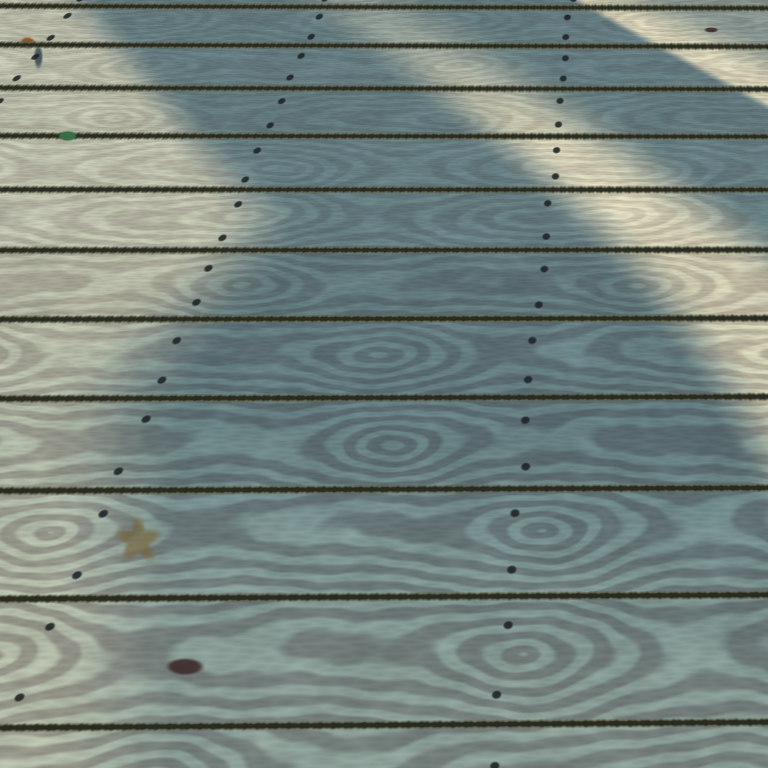
Give the GLSL for this texture, as a Shadertoy shader.

```glsl
const float HORIZON = 1.9695;        // height where the boards vanish
const float DEPTH_SCALE = 20.035;    // boards per unit of inverse distance
const float FIRST_JOINT = 10.47;     // depth of the nearest joint
const float VANISH_X = 0.846;
const float JOIST_SPACING = 6.62;
const float JOIST_OFFSET = 8.73;
const float RINGS_PER_BOARD = 8.5;
const float GAP_HALF_WIDTH = 0.0027;
const vec3 SUNLIT = vec3(0.83, 0.81, 0.71);
const vec3 SHADE_NEAR = vec3(0.55, 0.61, 0.59);
const vec3 SHADE_FAR = vec3(0.40, 0.49, 0.51);
const vec3 LATE_WOOD = vec3(0.84, 0.82, 0.83);
const vec3 EARLY_WOOD = vec3(1.04, 1.07, 1.05);
const vec3 GAP_COLOR = vec3(0.16, 0.17, 0.13);
const vec3 GAP_RIM = vec3(0.37, 0.38, 0.30);
const vec3 NAIL_COLOR = vec3(0.12, 0.14, 0.15);
const vec3 KNOT_COLOR = vec3(0.24, 0.17, 0.17);
const vec3 STAIN_COLOR = vec3(0.45, 0.38, 0.22);
const vec3 DRY_LEAF = vec3(0.54, 0.34, 0.17);
const vec3 GREEN_LEAF = vec3(0.22, 0.43, 0.28);

float hash(vec2 p) {
    return fract(sin(dot(p, vec2(127.1, 311.7))) * 43758.5);
}

// Distance to the nearest scattered point
float cellular(vec2 p) {
    vec2 cell = floor(p);
    float nearest = 2.0;
    for (int j = -1; j <= 1; j++)
        for (int i = -1; i <= 1; i++) {
            vec2 c = cell + vec2(i, j);
            vec2 point = c + vec2(hash(c), hash(c + 37.3));
            nearest = min(nearest, length(p - point));
        }
    return nearest;
}

// Rings of a wavering log, sliced by the face of the board
float growthRings(float u, float v, float row) {
    float seed = 6.283 * hash(vec2(row, 4.1));
    float center = mix(0.3, 0.65, hash(vec2(row, 8.7)));
    float depth = 0.40 * sin(0.42 * u + seed) + 0.09 * sin(1.15 * u + 2.7 * seed);
    float across = v - center + 0.04 * sin(0.9 * u + 5.0 * seed);
    float radius = length(vec2(across, depth));
    radius += 0.012 * sin(3.1 * u + 7.0 * v + seed) + 0.006 * sin(7.7 * u - 11.0 * v);
    return smoothstep(-0.6, 0.75, sin(6.283 * RINGS_PER_BOARD * radius + seed));
}

float band(float x, float edge, float softness) {
    return smoothstep(edge - softness, edge + softness, x);
}

// Sunlight left between the slanting soft shadows
float sunlight(vec2 p) {
    float t = 1.0 - p.y;
    float leftEdge = min(0.10 + 0.85 * t, mix(0.34, 0.15, smoothstep(0.25, 0.55, t)));
    float left = 1.0 - band(p.x, leftEdge, mix(0.04, 0.10, smoothstep(0.1, 0.5, t)));
    float middle = band(p.x, 0.40 + 1.55 * t - 0.9 * t * t, 0.05)
                 * (1.0 - band(p.x, 0.53 + 1.42 * t, 0.07));
    float right = band(p.x, 0.75 + 1.8 * t, 0.012)
                * (1.0 - 0.65 * band(p.x, 0.82 + 2.2 * t, 0.06));
    float leftStrength = 0.78 - 0.22 * smoothstep(0.35, 0.7, t);
    return left * leftStrength + middle * mix(0.35, 1.0, smoothstep(0.0, 0.2, t)) + right;
}

// Soft ellipse: one inside, zero outside
float blot(vec2 offset, vec2 size, float softness) {
    return 1.0 - smoothstep(1.0 - softness, 1.0 + softness, length(offset / size));
}

void mainImage(out vec4 fragColor, in vec2 fragCoord) {
    vec2 p = fragCoord / iResolution.xy;
    float pixel = 1.0 / iResolution.y;

    // Perspective: u runs along a board, v across it
    float tilted = p.y - (p.x - 0.5) * mix(0.008, -0.003, p.y);
    float depth = DEPTH_SCALE / (HORIZON - tilted);
    float boards = depth - FIRST_JOINT;
    float row = floor(boards);
    float v = boards - row;
    float u = (p.x - VANISH_X) * depth;
    float boardHeight = DEPTH_SCALE / (depth * depth);
    float nearness = 1.0 - smoothstep(0.2, 1.0, p.y);

    // Light and shade
    vec3 shade = mix(SHADE_NEAR, SHADE_FAR, smoothstep(0.1, 0.58, p.y + 0.12 * p.x));
    vec3 color = mix(shade, SUNLIT, clamp(sunlight(p), 0.0, 1.0));

    // Grain, fibres and weathered blotches
    float along = u + 19.0 * hash(vec2(row, 2.3));
    vec3 grain = mix(LATE_WOOD, EARLY_WOOD, growthRings(along, v, row));
    color *= mix(vec3(0.99), grain, mix(0.28, 0.9, nearness));
    float fibre = cellular(vec2(along * 3.0, boards * 24.0));
    float blotch = cellular(vec2(along * 0.9, boards * 2.5));
    color *= 1.0 + 0.13 * (fibre - 0.5) + 0.09 * (blotch - 0.5);
    color *= 0.97 + 0.06 * hash(vec2(row, 6.6));

    // Knots, stain and fallen leaves
    float ragged = 0.006 * sin(5.0 * atan(p.y - 0.296, p.x - 0.18));
    color = mix(color, STAIN_COLOR, 0.65 * blot(p - vec2(0.18, 0.296), vec2(0.022 + ragged), 0.35));
    color = mix(color, KNOT_COLOR, 0.9 * blot(p - vec2(0.241, 0.132), vec2(0.022, 0.010), 0.25));
    color = mix(color, KNOT_COLOR, 0.9 * blot(p - vec2(0.926, 0.961), vec2(0.008, 0.003), 0.3));
    color = mix(color, shade * 0.7, blot(p - vec2(0.05, 0.926), vec2(0.005, 0.013), 0.4));
    color = mix(color, DRY_LEAF, blot(p - vec2(0.036, 0.944), vec2(0.009, 0.007), 0.3));

    // Two nails in each board over every joist
    float joist = round((u + JOIST_OFFSET) / JOIST_SPACING);
    float nailU = u + JOIST_OFFSET - joist * JOIST_SPACING;
    for (int k = 0; k < 2; k++) {
        vec2 id = vec2(row + 0.5 * float(k), joist + 20.0);
        vec2 jitter = vec2(hash(id), hash(id + 9.0)) - 0.5;
        vec2 offset = vec2(nailU + 0.12 * jitter.x, v - (k == 0 ? 0.21 : 0.74) + 0.07 * jitter.y);
        offset *= vec2(1.0 / depth, boardHeight);
        vec2 size = vec2(0.0058, 0.0050) * mix(0.75, 1.0, nearness);
        color = mix(color, NAIL_COLOR, 0.9 * blot(offset, size, 0.35));
    }

    // Dark joints with worn rims
    float gap = abs(boards - round(boards)) * boardHeight;
    gap += 0.0004 * sin(31.0 * u) + 0.0003 * sin(73.0 * u + row);
    float halfWidth = GAP_HALF_WIDTH * mix(0.8, 1.15, nearness);
    color = mix(GAP_RIM, color, smoothstep(halfWidth, halfWidth + 0.0035, gap));
    color = mix(GAP_COLOR, color, smoothstep(halfWidth - pixel, halfWidth + pixel, gap));

    // Green leaf resting across a joint
    color = mix(color, GREEN_LEAF, blot(p - vec2(0.088, 0.823), vec2(0.011, 0.006), 0.25));
    fragColor = vec4(color, 1.0);
}
```
